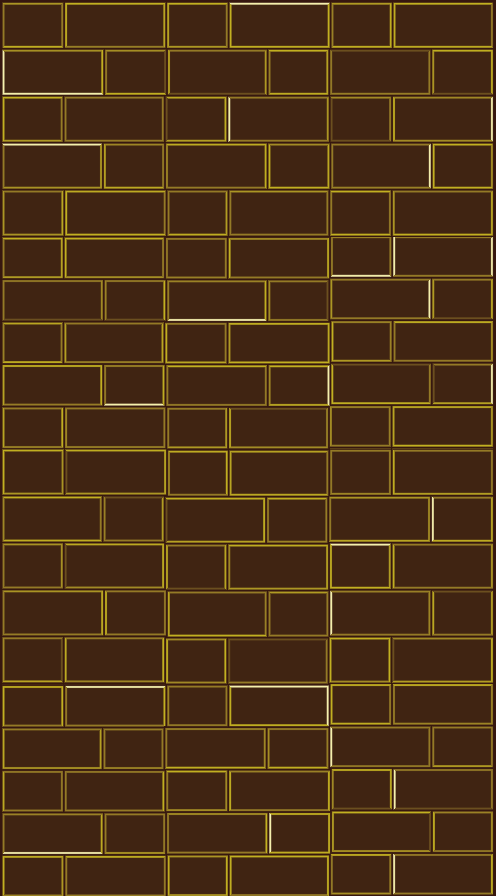
A WebGL 2 fragment shader for this pattern:

```glsl
#version 300 es
precision highp float;

uniform vec2 u_resolution;
out vec4 fragColor;

// Lengths are fractions of the canvas height
const float ASPECT = 0.5547;
const vec2 MARGIN = vec2(0.0018, 0.0020);
const float COLUMNS = 3.0;
const float PERIOD = 0.1835;        // one short and one long brick
const float SHORT_SHARE = 0.38;     // short brick's part of the period
const float ROWS = 20.0;
const float BLOCK_ROWS = 5.0;       // courses in one block
const float TALL_ROW = 0.0524;
const float LOW_ROW = 0.0474;
const float HALF_GAP = 0.0011;
const float LINE_WIDTH = 0.0021;
const float JITTER_X = 0.0017;
const float JITTER_Y = 0.0016;
const float SOFTNESS = 0.75;        // edge blur in output pixels
const float PALE_CHANCE = 0.06;
const float FADED_CHANCE = 0.07;

const vec3 BRICK = vec3(0.25, 0.14, 0.07);
const vec3 GROUT = vec3(0.21, 0.09, 0.06);
const vec3 DULL_LINE = vec3(0.42, 0.31, 0.12);
const vec3 OLIVE_LINE = vec3(0.58, 0.48, 0.15);
const vec3 BRIGHT_LINE = vec3(0.76, 0.69, 0.13);
const vec3 PALE_LINE = vec3(0.96, 0.94, 0.68);

float hash(vec2 p) {
    vec3 q = fract(vec3(p.xyx) * 0.1031);
    q += dot(q, q.yzx + 33.33);
    return fract((q.x + q.y) * q.z);
}

float jitter(vec2 id) {
    return 2.0 * hash(id + 7.3) - 1.0;
}

// Course under a depth measured from the top; tall and low blocks alternate
float rowAt(float depth) {
    float tall = BLOCK_ROWS * TALL_ROW;
    float pair = tall + BLOCK_ROWS * LOW_ROW;
    float pairId = floor(depth / pair);
    float y = depth - pairId * pair;
    float low = step(tall, y);
    float course = floor((y - low * tall) / mix(TALL_ROW, LOW_ROW, low));
    return clamp((2.0 * pairId + low) * BLOCK_ROWS + course, 0.0, ROWS - 1.0);
}

float rowTop(float row) {
    float block = floor(row / BLOCK_ROWS);
    float lowBlocks = floor(block * 0.5);
    float height = mod(block, 2.0) < 0.5 ? TALL_ROW : LOW_ROW;
    return BLOCK_ROWS * ((block - lowBlocks) * TALL_ROW + lowBlocks * LOW_ROW)
        + mod(row, BLOCK_ROWS) * height;
}

float columnEdge(float column, float row) {
    float inner = step(0.5, column) * step(column, COLUMNS - 0.5);
    return column * PERIOD + inner * JITTER_X * jitter(vec2(column, row));
}

vec3 lineColor(float tone, float wear) {
    vec3 color = mix(OLIVE_LINE, BRIGHT_LINE, smoothstep(0.25, 0.85, tone));
    color = wear < FADED_CHANCE ? DULL_LINE : color;
    return wear > 1.0 - PALE_CHANCE ? PALE_LINE : color;
}

void main() {
    vec2 p = gl_FragCoord.xy / u_resolution;
    p = vec2(p.x * ASPECT, 1.0 - p.y) - MARGIN;
    float blur = SOFTNESS / min(u_resolution.y, u_resolution.x / ASPECT);

    // Column, with its uneven sides
    float row = rowAt(p.y);
    float nearest = floor(p.x / PERIOD + 0.5);
    float column = nearest - 1.0 + step(columnEdge(nearest, row), p.x);
    column = clamp(column, 0.0, COLUMNS - 1.0);

    // Each block of courses slips a little within its column
    float block = floor(row / BLOCK_ROWS);
    float inner = step(0.5, block);
    p.y -= inner * JITTER_Y * jitter(vec2(column + 20.0, block));
    row = rowAt(p.y);
    float top = rowTop(row);
    float bottom = rowTop(row + 1.0);

    // Short brick first on even courses of a block, last on odd ones
    float left = columnEdge(column, row);
    float right = columnEdge(column + 1.0, row);
    float odd = mod(mod(row, BLOCK_ROWS), 2.0);
    float split = mix(left, right, mix(SHORT_SHARE, 1.0 - SHORT_SHARE, odd));
    float second = step(split, p.x);
    left = mix(left, split, second);
    right = mix(split, right, second);

    // Nearest side of the brick
    vec2 low = p - vec2(left, top);
    vec2 high = vec2(right, bottom) - p;
    vec2 sides = min(low, high);
    float d = min(sides.x, sides.y);
    float side = sides.x < sides.y ? step(high.x, low.x) : 2.0 + step(high.y, low.y);

    // Grout, outline, then brick face
    vec2 edgeId = vec2(column * 8.0 + second * 4.0 + side, row);
    vec3 outline = lineColor(hash(edgeId + 41.0), hash(edgeId + 83.0));
    float start = smoothstep(-blur, blur, d - HALF_GAP);
    float end = smoothstep(-blur, blur, d - HALF_GAP - LINE_WIDTH);
    vec3 color = mix(GROUT, outline, start);
    fragColor = vec4(mix(color, BRICK, end), 1.0);
}
```
